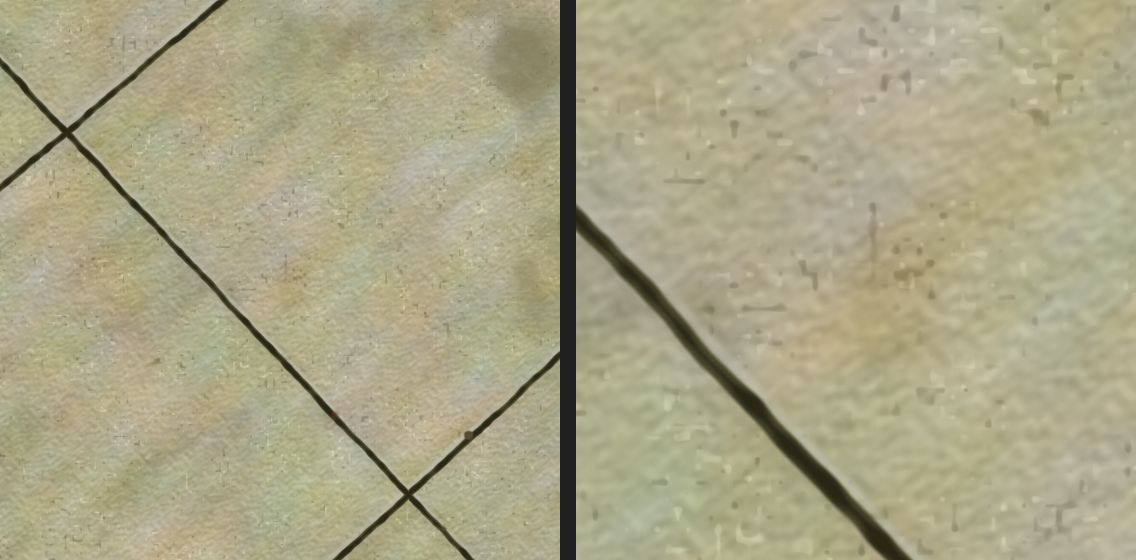
Left, the full canvas; right, a detail of the centre.
Write a three.js fragment shader that draws this texture.

```glsl
// Worn sandstone paving: large diagonal slabs, thin dark joints, pale rims and a weather stain.
varying vec2 vUv;

float hash(vec2 p) {
  vec3 q = fract(vec3(p.xyx) * 0.1031);
  q += dot(q, q.yzx + 33.33);
  return fract((q.x + q.y) * q.z);
}

float noise(vec2 p) {
  vec2 i = floor(p), f = fract(p);
  f = f * f * (3.0 - 2.0 * f);
  return mix(mix(hash(i), hash(i + vec2(1.0, 0.0)), f.x),
             mix(hash(i + vec2(0.0, 1.0)), hash(i + 1.0), f.x), f.y);
}

float fbm(vec2 p) {
  float sum = 0.0, amp = 0.5;
  for (int i = 0; i < 4; i++) {
    sum += amp * noise(p);
    p = mat2(1.6, 1.2, -1.2, 1.6) * p + 7.3;
    amp *= 0.5;
  }
  return sum / 0.9375;
}

// Soft elliptical spot
float blob(vec2 p, vec2 center, vec2 radius) {
  vec2 d = (p - center) / radius;
  return exp(-dot(d, d));
}

// Slab coordinates: x across the long joint, y along it; cross joints fan slightly
vec2 slabSpace(vec2 p) {
  vec2 d = p - vec2(0.1185, 0.764);
  float across = dot(d, vec2(0.727, 0.687));
  float along = dot(d, vec2(0.687, -0.727));
  along -= across * mix(0.058, 0.016, along / 0.8906);
  return vec2(across, along);
}

vec3 stoneColor(vec2 p, vec2 slab, vec2 id) {
  // Mottling and streaks that run across the slabs
  float cloud = fbm(p * 6.0 + id * 5.0);
  float streak = fbm(slab * vec2(7.0, 24.0) + id * 9.0 + 20.0);
  float tone = (cloud - 0.5) * 0.7 + (streak - 0.5) * 0.8;
  vec3 color = vec3(0.685, 0.67, 0.545);
  color = mix(color, vec3(0.62, 0.60, 0.46), smoothstep(0.0, 0.4, -tone));
  color = mix(color, vec3(0.72, 0.71, 0.61), smoothstep(0.0, 0.35, tone));

  // Ochre, pink-grey and green-grey tints
  float tint = fbm(slab * vec2(9.0, 17.0) + 41.0) - 0.5;
  color += tint * vec3(0.07, 0.01, -0.13);
  color += (fbm(p * 8.0 + 63.0) - 0.5) * vec3(0.06, -0.04, 0.03);
  color += (hash(id + 12.0) - 0.5) * 0.015;

  // Raised grain with scattered pale flakes and dark pits
  vec2 g = slab * vec2(150.0, 190.0);
  color += (noise(g) - noise(g + vec2(0.6, -0.5))) * 0.075;
  color += (fbm(p * 75.0) - 0.5) * 0.07;
  float patchy = smoothstep(0.35, 0.7, noise(p * 28.0 + 5.0));
  color += 0.08 * patchy * smoothstep(0.76, 0.95, noise(p * 165.0 + 31.0));
  color -= 0.11 * patchy * smoothstep(0.78, 0.97, noise(p * 145.0 + 83.0));
  return color;
}

float stainAmount(vec2 p) {
  vec2 warped = p + 0.07 * (vec2(fbm(p * 9.0), fbm(p * 9.0 + 17.0)) - 0.5);
  float outside = smoothstep(0.235, 0.275, length(warped - vec2(0.71, 0.645)));
  float area = blob(p, vec2(0.68, 0.94), vec2(0.28, 0.075))
             + blob(p, vec2(0.93, 0.88), vec2(0.09, 0.08))
             + blob(p, vec2(0.98, 0.55), vec2(0.07, 0.15));
  return outside * min(area, 1.0) * smoothstep(0.2, 0.75, fbm(p * 14.0 + 3.0));
}

void main() {
  vec2 p = vUv;
  vec2 slab = slabSpace(p);
  vec2 cell = slab / 0.8906;
  vec3 color = stoneColor(p, slab, floor(cell));
  color = mix(color, vec3(0.50, 0.47, 0.34), 0.75 * stainAmount(p));

  // Signed distance to the nearest joints, with slightly uneven edges
  vec2 joint = (cell - floor(cell + 0.5)) * 0.8906;
  joint += 0.0035 * (vec2(noise(p * 22.0), noise(p * 22.0 + 50.0)) - 0.5);
  float wear = noise(p * 70.0) - 0.5;

  // Pale bevels on one side of each joint
  vec2 bevel = (joint - vec2(0.0085, -0.0095)) / vec2(0.0035, 0.0055);
  vec2 rim = exp(-bevel * bevel) * (0.35 + 0.65 * noise(p * 18.0 + 9.0));
  color = mix(color, vec3(0.80, 0.80, 0.74), 0.75 * max(rim.x, rim.y));

  // Dirt along the edges, then the dark groove
  float gap = min(abs(joint.x), abs(joint.y)) + wear * 0.002;
  color *= 1.0 - 0.12 * exp(-gap * 90.0);
  vec3 groove = mix(vec3(0.16, 0.15, 0.085), vec3(0.29, 0.285, 0.175),
                    smoothstep(0.0, 0.006, gap + wear * 0.004));
  color = mix(groove, color, smoothstep(0.0038, 0.0072, gap));

  // Chipped edges with exposed brown stone
  float chip = min(length(p - vec2(0.837, 0.222)), length(p - vec2(0.793, 0.055)) + 0.003);
  color = mix(vec3(0.34, 0.29, 0.19), color, smoothstep(0.005, 0.010, chip + wear * 0.004));
  color = mix(color, vec3(0.36, 0.19, 0.11), 0.7 * blob(p, vec2(0.598, 0.259), vec2(0.006)));

  gl_FragColor = vec4(color, 1.0);
}
```
